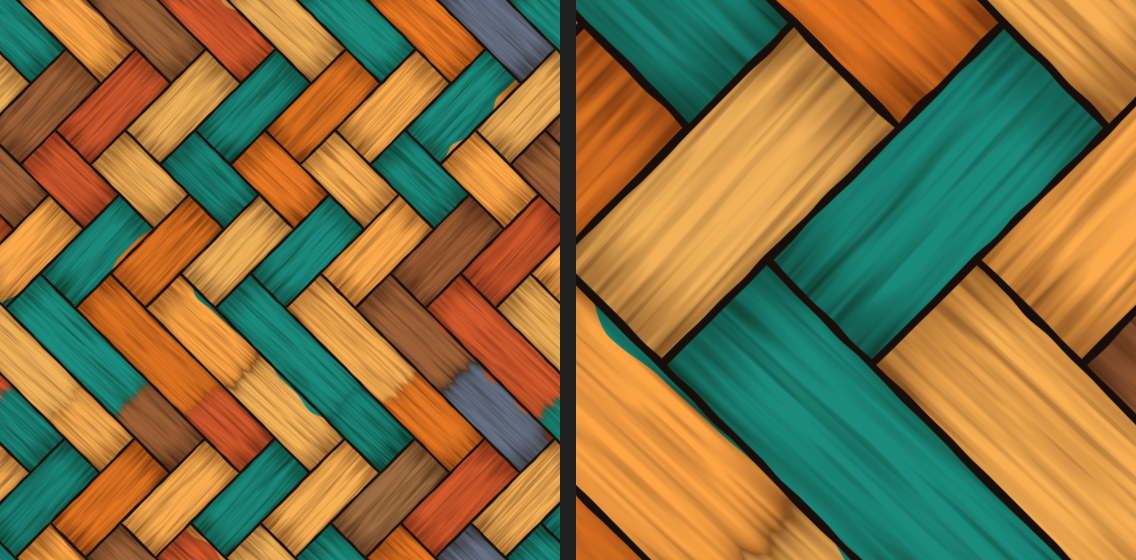
Left, the full canvas; right, a detail of the centre.
A Shadertoy shader for this pattern:

```glsl
// Woven herringbone of painted wood slats, laid diagonally in zigzag rows.
// The canvas turns 45 degrees; each row is a staircase of slats found by a short
// loop, then coloured by its wrapped index and shaded with stretched noise.

const float ACROSS = 8.0;                 // slats per row
const vec2 FIRST_CORNER = vec2(2.25, 1.19);
// Slat lengths per row pair: rising slats, then falling slats (in slat widths).
const vec2 ROW_LENGTHS[3] = vec2[3](vec2(2.42, 4.71), vec2(2.26, 1.84), vec2(2.32, 2.45));

struct Slat {
    vec2 pos;      // along and across the slat
    float len;
    vec2 id;       // wrapped column and row
};

float hash(vec2 p) {
    vec3 q = fract(p.xyx * 0.1031);
    q += dot(q, q.yzx + 33.33);
    return fract((q.x + q.y) * q.z);
}

float noise(vec2 p) {
    vec2 i = floor(p), f = fract(p);
    f = f * f * (3.0 - 2.0 * f);
    return mix(mix(hash(i), hash(i + vec2(1, 0)), f.x),
               mix(hash(i + vec2(0, 1)), hash(i + vec2(1, 1)), f.x), f.y);
}

// Walk up the staircase rows until one holds the point q.
Slat findSlat(vec2 q) {
    vec2 corner = FIRST_CORNER + vec2(-7.0, 9.0);
    Slat s = Slat(vec2(0.5), 1.0, vec2(0.0));
    for (int i = 0; i < 6; i++) {
        vec2 len = ROW_LENGTHS[i % 3];
        float turn = float(i / 3 - 1);
        float row = 2.0 * float(i % 3);

        float k = floor(q.y - corner.y);
        float along = q.x - corner.x - k;
        if (along >= 0.0 && along < len.x)
            return Slat(vec2(along, fract(q.y - corner.y)), len.x,
                        vec2(mod(k - turn, ACROSS), row));

        float side = q.x - corner.x - len.x;
        k = floor(side);
        along = corner.y + k + 1.0 - q.y;
        if (along >= 0.0 && along < len.y)
            return Slat(vec2(along, fract(side)), len.y,
                        vec2(mod(k - turn, ACROSS), row + 1.0));

        corner += vec2(len.x, -len.y);
    }
    return s;
}

// Paint colour, spread evenly along each row by the golden ratio.
vec3 paint(vec2 id) {
    float r = fract(id.x * 0.618034 + id.y * 0.37 + 0.05);
    float v = hash(id + 7.0);
    vec3 gold = mix(vec3(0.88, 0.65, 0.33), vec3(0.87, 0.56, 0.23), v * v);
    vec3 orange = vec3(0.81, 0.42, 0.12);
    vec3 red = vec3(0.75, 0.32, 0.16);
    vec3 teal = vec3(0.09, 0.49, 0.44);
    vec3 brown = mix(vec3(0.57, 0.34, 0.19), vec3(0.54, 0.43, 0.27), v * v);
    vec3 slate = vec3(0.35, 0.39, 0.46);
    vec3 c = r < 0.29 ? gold : r < 0.44 ? orange : r < 0.58 ? red
           : r < 0.81 ? teal : r < 0.93 ? brown : slate;
    return c * (0.96 + 0.08 * v);
}

// Long wood streaks: 0 is dark, 1 is bright.
float woodGrain(vec2 pos, vec2 seed) {
    pos.y += 0.04 * pos.x;
    float broad = noise(pos * vec2(0.9, 11.0) + seed);
    float fine = noise(pos * vec2(1.5, 31.0) + seed + 40.0);
    float fibre = smoothstep(0.6, 0.9, noise(pos * vec2(1.2, 22.0) + seed + 80.0));
    return 0.5 * broad + 0.5 * fine - 0.35 * fibre;
}

void mainImage(out vec4 fragColor, in vec2 fragCoord) {
    vec2 p = fract(fragCoord / iResolution.xy);
    vec2 q = ACROSS * vec2(p.x + p.y, p.x - p.y);
    float aa = 11.3 / iResolution.y;

    Slat s = findSlat(q);
    vec2 seed = s.id * vec2(31.0, 57.0);
    float grain = woodGrain(s.pos, seed);
    float ragged = noise(s.pos * vec2(1.5, 18.0) + seed + 11.0) - 0.5;
    float chance = hash(s.id + 23.0);
    vec3 col = paint(s.id);
    float light = 0.62 + 0.75 * (grain - 0.3);

    // Long slats fade into a second colour part of the way down.
    if (s.len > 3.0) {
        float joint = s.pos.x - mix(1.4, 2.4, chance) + 0.2 * ragged;
        col = mix(paint(s.id + vec2(3.0, 6.0)), col, smoothstep(-0.1, 0.1, joint));
        light -= mix(0.3, 0.75, step(0.6, chance)) * exp(-9.0 * abs(joint));
    }

    // Some slats show a worn sliver of another colour on one side.
    float chip = noise(vec2(s.pos.x * 2.2, 3.0) + seed);
    float sliver = s.pos.y - 0.84 - 0.22 * chip;
    col = mix(col, paint(s.id + vec2(2.0, 1.0)),
              step(0.8, chance) * smoothstep(-aa, aa, sliver));

    // Darkened ends and rounded sides.
    float endGap = min(s.pos.x, s.len - s.pos.x);
    float sideGap = min(s.pos.y, 1.0 - s.pos.y);
    light -= 0.5 * (1.0 - smoothstep(0.0, 0.6, endGap + 0.3 * ragged));
    light -= 0.28 * (1.0 - smoothstep(0.0, 0.16, sideGap));
    col *= mix(vec3(0.60, 0.52, 0.46), vec3(1.10), clamp(light + 0.12, 0.0, 1.0));

    // Dark seam with a slightly uneven width.
    float gap = min(endGap, sideGap);
    float seam = 0.018 + 0.016 * noise(s.pos * 5.0 + seed);
    col = mix(vec3(0.09, 0.055, 0.035), col, smoothstep(seam - aa, seam + aa, gap));
    fragColor = vec4(col, 1.0);
}
```
